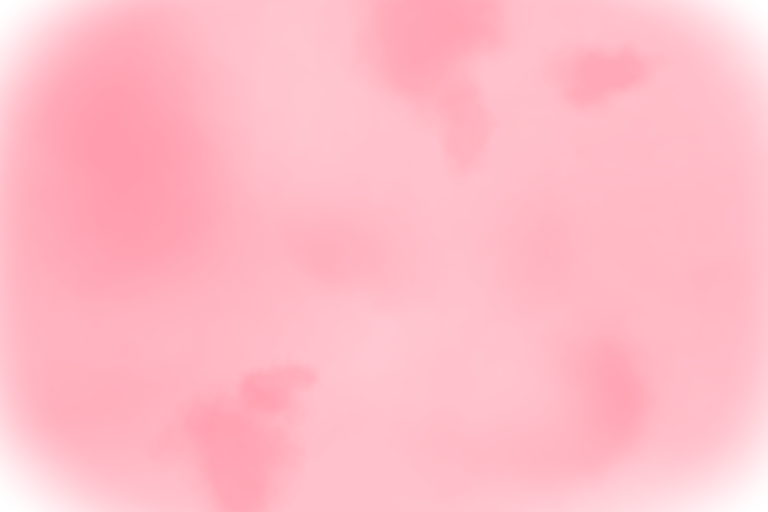
Reproduce this background procedurally as a WebGL 2 fragment shader.

```glsl
#version 300 es
precision highp float;
// Soft pink watercolour clouds fading to white at the corners.

#define BASE_DEPTH 0.238
#define GRAIN_DEPTH 0.055
#define SOFT_WARP 0.10
#define PUFF_WARP 0.13
#define INK vec3(0.0, 1.0, 0.83)

uniform vec2 u_resolution;
out vec4 fragColor;

// Broad washes: centre.xy, radius.zw in canvas heights
const int WASHES = 12;
const vec4 wash[WASHES] = vec4[](
    vec4(0.25, 0.79, 0.17, 0.22), vec4(0.36, 0.52, 0.25, 0.17),
    vec4(0.08, 0.56, 0.20, 0.26), vec4(0.20, 0.22, 0.24, 0.13),
    vec4(0.67, 0.51, 0.11, 0.09), vec4(1.05, 0.52, 0.11, 0.12),
    vec4(1.18, 0.22, 0.09, 0.13), vec4(1.02, 0.12, 0.14, 0.07),
    vec4(1.31, 0.48, 0.28, 0.32), vec4(0.58, 0.75, 0.14, 0.20),
    vec4(0.73, 0.31, 0.11, 0.13), vec4(1.30, 0.00, 0.30, 0.09));
const float washDepth[WASHES] = float[](
    0.125, 0.090, 0.070, 0.075, 0.055, 0.045,
    0.105, 0.050, 0.045, -0.030, -0.025, -0.070);

// Billows with firmer edges
const int PUFFS = 6;
const vec4 puff[PUFFS] = vec4[](
    vec4(0.83, 0.93, 0.15, 0.18), vec4(0.92, 0.75, 0.06, 0.08),
    vec4(1.18, 0.86, 0.11, 0.08), vec4(0.545, 0.253, 0.065, 0.048),
    vec4(0.46, 0.12, 0.13, 0.15), vec4(0.90, 0.96, 0.15, 0.10));
const float puffDepth[PUFFS] = float[](0.085, 0.050, 0.085, 0.075, 0.100, 0.025);

float hash(vec2 p) {
    p = fract(p * vec2(123.34, 456.21));
    p += dot(p, p + 45.32);
    return fract(p.x * p.y);
}

float noise(vec2 p) {
    vec2 cell = floor(p), f = fract(p);
    f = f * f * (3.0 - 2.0 * f);
    return mix(mix(hash(cell), hash(cell + vec2(1, 0)), f.x),
               mix(hash(cell + vec2(0, 1)), hash(cell + vec2(1, 1)), f.x), f.y);
}

float fbm(vec2 p) {
    float sum = 0.0, amplitude = 0.5;
    for (int i = 0; i < 5; i++) {
        sum += amplitude * noise(p);
        p = mat2(1.6, 1.2, -1.2, 1.6) * p + 7.3;
        amplitude *= 0.5;
    }
    return sum;
}

void main() {
    vec2 uv = gl_FragCoord.xy / u_resolution;
    vec2 p = uv * vec2(1.5, 1.0);
    vec2 drift = vec2(fbm(p * 5.0 + 3.1), fbm(p * 5.0 + 19.7)) - 0.48;
    vec2 curl = vec2(fbm(p * 9.0 + 31.4), fbm(p * 9.0 + 52.8)) - 0.48;

    // Faint mottling over the base tint
    float depth = BASE_DEPTH + GRAIN_DEPTH * (fbm(p * 4.0 + drift * 2.0) - 0.48);

    // Soft washes
    for (int i = 0; i < WASHES; i++) {
        vec2 q = (p + drift * SOFT_WARP - wash[i].xy) / wash[i].zw;
        depth += washDepth[i] * exp(-dot(q, q));
    }

    // Billowing puffs
    for (int i = 0; i < PUFFS; i++) {
        vec2 q = (p + curl * PUFF_WARP - puff[i].xy) / puff[i].zw;
        depth += puffDepth[i] * (1.0 - smoothstep(0.45, 1.2, length(q)));
    }

    // White fade, strongest in the corners
    vec2 edge = abs(uv * 2.0 - 1.0);
    edge = edge * edge * edge;
    depth *= 1.0 - smoothstep(0.75, 1.7, edge.x + 0.75 * edge.y);

    fragColor = vec4(1.0 - depth * INK, 1.0);
}
```
